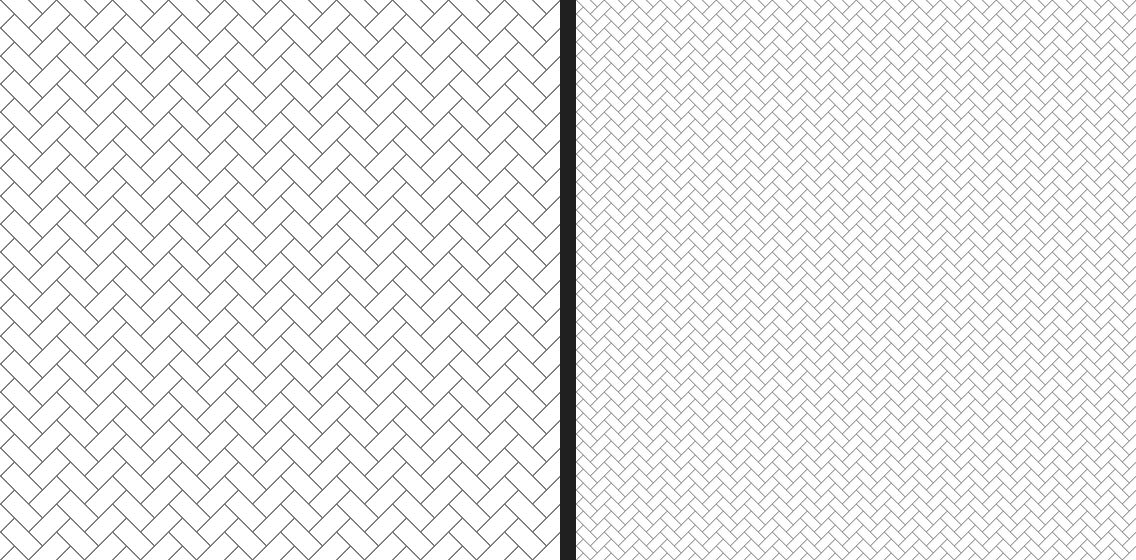
Left, the tile; right, the same tile 2 across and 2 down.
This pattern is drawn by a Shadertoy shader. Its source:

```glsl
const float ROWS = 20.0;             // vertical repeats; half as many across
const float LINE_WIDTH = 0.041;      // in brick widths
const vec2 SHIFT = vec2(0.02, 0.0);  // pattern offset, in row heights
const vec3 BRICK = vec3(1.0);
const vec3 INK = vec3(0.09);
const float OPEN = 1e3;              // distance given to a missing edge

// Distance to the nearest joint of a 2:1 herringbone, in brick widths
float herringboneJoint(vec2 p) {
    vec2 cell = floor(p);
    vec2 low = p - cell;
    vec2 high = 1.0 - low;

    // Each brick joins two cells: 0-1 along x, 3-2 along y
    int kind = int(mod(cell.x - cell.y + 1.0, 4.0) + 0.5);
    if (kind == 0) high.x = OPEN;
    if (kind == 1) low.x = OPEN;
    if (kind == 2) low.y = OPEN;
    if (kind == 3) high.y = OPEN;

    vec2 nearest = min(low, high);
    return min(nearest.x, nearest.y);
}

// Share of a pixel-wide box covered by a line at distance d
float lineCoverage(float d, float width, float pixel) {
    float overlap = min(d + 0.5 * pixel, 0.5 * width) - max(d - 0.5 * pixel, -0.5 * width);
    return clamp(overlap / pixel, 0.0, 1.0);
}

void mainImage(out vec4 fragColor, in vec2 fragCoord) {
    // Turn by 45 degrees so that bricks align with the axes
    vec2 p = fragCoord / iResolution.xy * ROWS - SHIFT;
    vec2 diagonal = vec2(p.x + p.y, p.y - p.x);
    float pixel = sqrt(2.0) * ROWS / iResolution.y;

    float ink = lineCoverage(herringboneJoint(diagonal), LINE_WIDTH, pixel);
    fragColor = vec4(mix(BRICK, INK, ink), 1.0);
}
```
